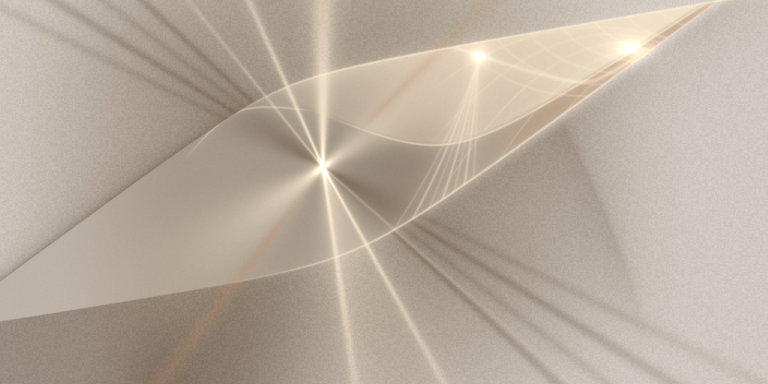
A Shadertoy shader for this background:

```glsl
const vec3 PALE = vec3(0.82, 0.79, 0.76);
const vec3 STONE = vec3(0.65, 0.60, 0.54);
const vec3 UMBER = vec3(0.40, 0.33, 0.27);
const vec3 TAN = vec3(0.85, 0.77, 0.68);
const vec3 CREAM = vec3(1.0, 0.94, 0.84);
const vec3 AMBER = vec3(0.74, 0.56, 0.42);

// Signed distance above a hyperbola joining two lines (height, slope)
float curve(vec2 p, vec2 lineA, vec2 lineB, float bend) {
  vec2 mean = 0.5 * (lineA + lineB), diff = lineA - lineB;
  float gap = diff.x + diff.y * p.x;
  float root = sqrt(gap * gap + bend * bend) * sign(bend);
  float slope = mean.y + 0.5 * gap * diff.y / root;
  return (p.y - mean.x - mean.y * p.x - 0.5 * root) / sqrt(1.0 + slope * slope);
}

float bell(float x, float width) {
  return exp(-x * x / (width * width));
}

// Fine line with a soft halo
float thread(float d, float width) {
  return 0.8 * bell(d, width) + 0.2 * exp(-abs(d) / (width * 6.0));
}

float window(float x, float start, float end, float fade) {
  return smoothstep(start, start + fade, x) * (1.0 - smoothstep(end - fade, end, x));
}

// Beam that widens away from the origin
float ray(vec2 d, float angle, float spread) {
  vec2 axis = vec2(cos(angle), sin(angle));
  float along = dot(d, axis);
  float across = dot(d, vec2(-axis.y, axis.x));
  return smoothstep(0.0, 0.02, along) * bell(across, 0.003 + spread * max(along, 0.0));
}

float sparkle(vec2 d, float size) {
  return exp(-length(d) / size);
}

float grain(vec2 cell) {
  return fract(sin(dot(cell, vec2(12.99, 78.23))) * 4375.85) - 0.5;
}

vec3 backdrop(vec2 p, vec2 d, float upper, float lower) {
  vec3 color = mix(STONE, PALE, smoothstep(0.3, 0.95, length(d * vec2(0.95, 0.9))));

  // Creases crossing the main star
  float creases = 0.0;
  for (int i = 0; i < 4; i++) {
    float angle = -0.46 - 0.095 * float(i);
    float strength = 0.28 + 0.22 * float(i % 2);
    creases += strength * (ray(d, angle, 0.013) + ray(d, angle + 3.14159, 0.013));
  }
  color = mix(color, UMBER, min(creases, 1.0) * exp(-length(d) * 0.9));

  // Folded sheet on the right
  float fold = p.x - (1.72 - 0.25 * p.y - 0.19 * p.y * p.y);
  float below = smoothstep(0.0, 0.03, -lower);
  float shade = fold < 0.0 ? exp(fold / 0.13) : 0.6 * exp(-fold / 0.012) + 0.4 * exp(-fold / 0.12);
  color = mix(color, UMBER, 0.27 * below * shade * smoothstep(0.0, 0.45, p.y));

  // Shadows beside the leaf and in the lower corner
  float contact = 0.25 * exp(-max(upper, 0.0) / 0.045) + 0.3 * exp(-max(upper, 0.0) / 0.008);
  color = mix(color, UMBER, contact * (1.0 - smoothstep(0.55, 0.9, p.x)));
  color = mix(color, UMBER, 0.2 * below * smoothstep(0.9, 1.2, p.x) * exp(lower / 0.09));
  return mix(color, UMBER, 0.42 * bell(length((p - vec2(0.42, 0.0)) * vec2(1.0, 0.6)), 0.12));
}

vec3 leafSurface(vec2 p, vec2 d, float upper, float inner) {
  vec3 color = mix(mix(PALE, STONE, 0.5), STONE, smoothstep(0.1, 0.5, p.x));
  float sheet = smoothstep(-0.006, 0.012, inner) * smoothstep(0.6, 1.1, p.x);
  color = mix(color, TAN, 0.12 * smoothstep(0.9, 1.3, p.x) + 0.75 * sheet);
  color = mix(color, CREAM, 0.55 * sheet * smoothstep(1.2, 1.75, p.x));
  color = mix(color, AMBER, 0.4 * (1.0 - sheet) * smoothstep(1.15, 1.5, p.x));
  color = mix(color, CREAM, 0.25 * exp(min(upper, 0.0) / 0.05) * smoothstep(0.6, 0.9, p.x));
  return mix(color, UMBER, 0.3 * bell(length(d - vec2(0.2, 0.01)), 0.16));
}

void mainImage(out vec4 fragColor, in vec2 fragCoord) {
  vec2 p = fragCoord / iResolution.xy * vec2(2.0, 1.0);
  float pixel = 1.0 / iResolution.y;
  vec2 d = p - vec2(0.841, 0.565);
  vec2 small = p - vec2(1.247, 0.852);
  vec2 tip = p - vec2(1.646, 0.870);
  float r = length(d);

  float upper = curve(p, vec2(0.272, 0.745), vec2(0.69, 0.166), -0.094);
  float lower = curve(p, vec2(0.157, 0.15), vec2(-0.40, 0.745), 0.115);
  float inner = curve(p, vec2(1.08, -0.48), vec2(-0.253, 0.67), 0.2);
  float crest = curve(p, vec2(0.0, 1.25), vec2(0.86, -0.17), -0.11);
  float sweep = curve(p, vec2(1.27, -0.335), vec2(-0.40, 0.75), 0.07);
  float leaf = smoothstep(-pixel, pixel, min(-upper, lower));
  vec3 color = mix(backdrop(p, d, upper, lower), leafSurface(p, d, upper, inner), leaf);

  // Broad lobes of the main star
  float dark = ray(d, 2.56, 0.24) + ray(d, -0.55, 0.22);
  color = mix(color, UMBER, 0.68 * dark * exp(-r * 3.6));
  float lobes = ray(d, -2.5, 0.3) + 0.8 * ray(d, 0.62, 0.3) + 0.9 * ray(d, -1.3, 0.3);
  color = mix(color, CREAM, min(0.8 * lobes * exp(-r * 3.5), 1.0));
  float amber = ray(d, -2.216, 0.035) + 0.7 * ray(d, 0.785, 0.035);
  color = mix(color, AMBER, 0.4 * amber * smoothstep(0.04, 0.25, r) * exp(-r * 0.8));

  // Soft beams with narrow cores
  float beams = 0.65 * ray(d, 1.571, 0.06) + 0.4 * ray(d, 1.571, 0.13)
    + 0.7 * ray(d, 1.99, 0.013) + 0.2 * ray(d, 1.99, 0.05) + 0.45 * ray(d, 2.25, 0.007)
    + 0.8 * ray(d, -1.424, 0.017) + 0.3 * ray(d, -1.40, 0.07)
    + 0.8 * ray(d, -1.06, 0.011) + 0.2 * ray(d, -1.06, 0.05) + 0.3 * ray(d, -0.72, 0.006);
  color = mix(color, CREAM, min(beams, 1.0) * exp(-r * 1.7));

  // Glowing rims and inner arcs
  float rims = thread(upper, 0.0028) * smoothstep(0.5, 0.9, p.x)
    + thread(lower, 0.0028) * window(p.x, 0.45, 2.2, 0.7);
  float arcs = 0.6 * thread(inner, 0.0028) * smoothstep(0.78, 1.1, p.x)
    + 0.4 * thread(crest, 0.0025) * window(p.x, 0.46, 0.85, 0.12)
    + 0.55 * thread(sweep, 0.005) * window(p.x, 1.12, 1.72, 0.06);

  // Hanging threads, fanned arcs and arches in the sheet
  float drop = -small.y;
  for (int i = 0; i < 7; i++) {
    float k = float(i);
    float hanging = small.x + drop * (0.02 + 0.05 * k + drop * (0.08 + 0.05 * k));
    arcs += (0.18 + 0.22 * float(i % 2)) * thread(hanging, 0.0035) * window(drop, 0.0, 0.52, 0.06);
    float fan = length((p - vec2(1.52 + 0.05 * k, 1.02)) * vec2(0.75, 1.0)) - 0.27 + 0.03 * k;
    arcs += 0.22 * thread(fan, 0.003) * smoothstep(1.2, 1.4, p.x);
    float offset = p.x - 1.55 - 0.04 * k;
    float arch = p.y - 0.93 + 0.02 * k + (0.9 + 0.4 * k) * offset * offset;
    arcs += 0.16 * thread(arch, 0.0035) * window(p.x, 1.1, 1.8, 0.1);
  }
  color = mix(color, CREAM, 1.0 - exp(-rims - 1.3 * leaf * arcs));

  // Star cores and paper grain
  color += CREAM * (0.7 * sparkle(d, 0.016) + 0.45 * sparkle(small, 0.016)
    + 0.45 * sparkle(tip * vec2(0.6, 1.0), 0.018));
  color += 0.035 * grain(floor(p * 256.0)) * (1.0 - 0.7 * leaf);
  fragColor = vec4(clamp(color, 0.0, 1.0), 1.0);
}
```
